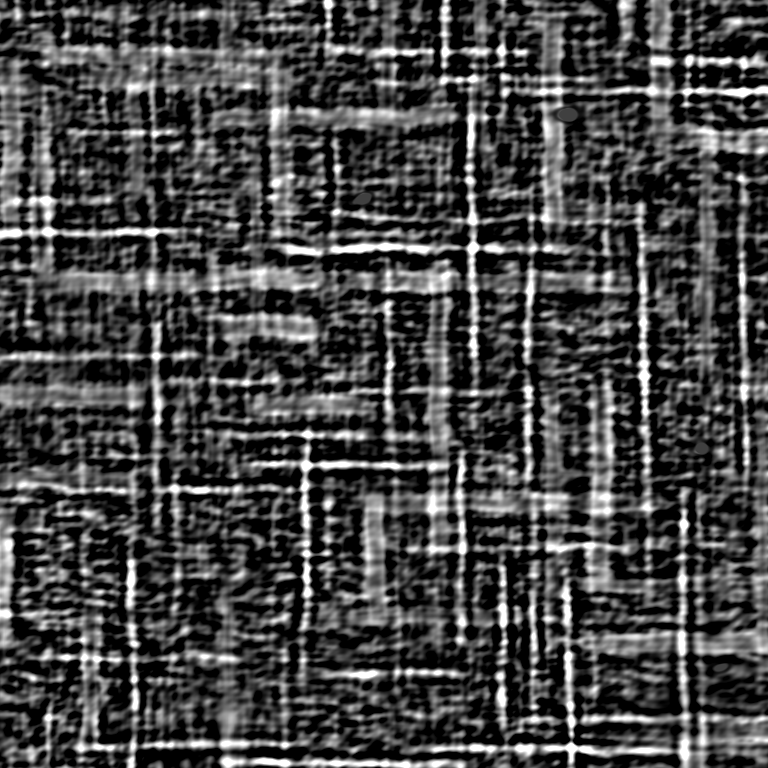
Give the GLSL for this texture, as a WebGL 2 fragment shader.

```glsl
#version 300 es
precision highp float;
// Grey woven scratches: fine streaky grain crossed by long threads and flat ribbons.
uniform vec2 u_resolution;
out vec4 fragColor;

const float NOISE_GAIN = 4.6;      // brings gradient noise to unit deviation
const float MEAN_LIGHT = 0.2;
const float THREAD_SIGMA = 0.0037; // half thickness of a thread

// Three random values in 0..1 for an integer cell and a seed
vec3 hash3(vec2 cell, float seed) {
    uvec3 v = uvec3(ivec3(cell, seed)) * 1664525u + 1013904223u;
    v.x += v.y * v.z; v.y += v.z * v.x; v.z += v.x * v.y;
    v ^= v >> 16u;
    v.x += v.y * v.z; v.y += v.z * v.x; v.z += v.x * v.y;
    return vec3(v >> 8u) / 16777216.0;
}

float cornerSlope(vec2 cell, vec2 offset, float seed) {
    float angle = 6.28318 * hash3(cell, seed).x;
    return dot(vec2(cos(angle), sin(angle)), offset);
}

float gradientNoise(vec2 p, float seed) {
    vec2 c = floor(p), f = p - c;
    vec2 u = f * f * f * (f * (f * 6.0 - 15.0) + 10.0);
    vec2 e = vec2(1.0, 0.0);
    float low = mix(cornerSlope(c, f, seed), cornerSlope(c + e.xy, f - e.xy, seed), u.x);
    float high = mix(cornerSlope(c + e.yx, f - e.yx, seed), cornerSlope(c + e.xx, f - e.xx, seed), u.x);
    return mix(low, high, u.y);
}

vec2 rotate(vec2 p, float angle) {
    float c = cos(angle), s = sin(angle);
    return vec2(c * p.x - s * p.y, s * p.x + c * p.y);
}

float bell(float x, float sigma) {
    return exp(-0.5 * x * x / (sigma * sigma));
}

// Threads running along x: returns (added light, ribbon cover)
vec2 threads(vec2 p, vec2 grid, float seed) {
    vec2 base = floor(p * grid);
    vec2 sum = vec2(0.0);
    for (int j = -1; j <= 1; j++) {
        for (int i = -1; i <= 1; i++) {
            vec2 cell = base + vec2(i, j);
            vec3 place = hash3(cell, seed);
            vec3 kind = hash3(cell, seed + 50.0);
            vec2 d = p - (cell + place.xy) / grid;
            d.y -= (kind.y - 0.5) * 0.04 * d.x;
            float halfLength = mix(0.3, 1.0, kind.x) / grid.x;
            float envelope = 1.0 - smoothstep(0.6, 1.0, abs(d.x) / halfLength);
            float ribbon = step(0.82, kind.z);
            float halfWidth = ribbon * mix(0.006, 0.012, place.z);
            float edge = abs(d.y) - halfWidth;
            float strength = 0.05 + 0.75 * pow(place.z, 3.0);
            strength = mix(strength, 0.2 + 0.25 * place.z, ribbon);
            float fill = ribbon * (1.0 - smoothstep(-THREAD_SIGMA, THREAD_SIGMA, edge));
            float line = bell(edge, THREAD_SIGMA) * mix(1.0, 0.6, ribbon);
            float gutter = bell(edge - 3.0 * THREAD_SIGMA, THREAD_SIGMA);
            sum += envelope * vec2(strength * (line - 0.5 * gutter + 0.6 * fill), fill);
        }
    }
    return sum;
}

// Fine grain in several directions, balanced by region
float grain(vec2 p) {
    float region = gradientNoise(p * 3.0, 1.0);
    float across = gradientNoise(rotate(p, -0.03) * vec2(36.0, 108.0), 2.0);
    float longAcross = gradientNoise(rotate(p, 0.02) * vec2(10.0, 92.0), 3.0);
    float upright = gradientNoise(rotate(p, 0.02) * vec2(98.0, 24.0), 4.0);
    float slanted = gradientNoise(rotate(p, -0.65) * vec2(62.0, 112.0), 5.0);
    float sum = (0.14 * across + 0.09 * longAcross) * (1.0 + 0.8 * region)
              + 0.09 * upright * (1.0 - 1.4 * region) + 0.105 * slanted;
    return NOISE_GAIN * sum * (1.0 + 0.7 * gradientNoise(p * 5.0, 6.0));
}

// Sparse smooth pebbles: returns (cover, dark rim)
vec2 pebbles(vec2 p, float count) {
    vec2 cell = floor(p * count);
    vec3 place = hash3(cell, 7.0);
    vec3 shape = hash3(cell, 8.0);
    vec2 d = rotate(p - (cell + 0.15 + 0.7 * place.xy) / count, shape.x - 0.5);
    float size = mix(0.009, 0.014, shape.y);
    float dist = length(d * vec2(1.0, mix(1.0, 1.8, shape.z))) - size;
    dist += 0.006 * gradientNoise(p * 60.0, 9.0);
    float present = step(place.z, 0.5);
    return present * vec2(1.0 - smoothstep(-0.002, 0.002, dist), bell(dist - 0.003, 0.003));
}

void main() {
    vec2 p = gl_FragCoord.xy / u_resolution.y;
    vec2 wobble = vec2(gradientNoise(p * 14.0, 10.0), gradientNoise(p * 14.0, 11.0));
    vec2 q = p + 0.005 * wobble;

    vec2 weft = threads(q, vec2(4.0, 22.0), 20.0);
    vec2 warp = threads(q.yx, vec2(4.0, 22.0), 30.0);
    float wear = 1.0 + 0.9 * gradientNoise(p * 26.0, 12.0);
    float flatness = min(weft.y + warp.y, 1.0);

    float light = MEAN_LIGHT + grain(q) * (1.0 - 0.5 * flatness) + (weft.x + warp.x) * wear;
    vec2 pebble = pebbles(p, 3.0);
    light = mix(light * (1.0 - 0.7 * pebble.y), 0.25, pebble.x);
    fragColor = vec4(vec3(clamp(light, 0.0, 1.0)), 1.0);
}
```
